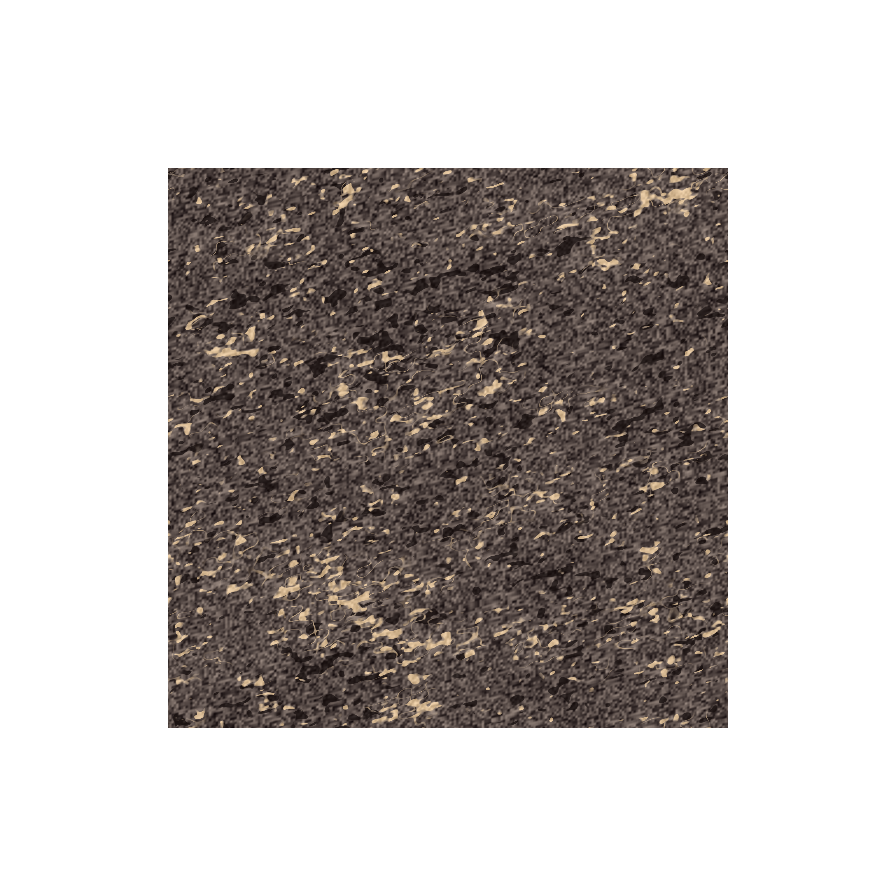
Reproduce this texture procedurally as a WebGL 1 fragment shader.

```glsl
precision highp float;
// A square slab of dark brown polished stone, centred on a white ground.
// Fine grain lies under ragged black and cream flakes, cut from warped value
// noise on a slanted lattice that wraps, so slab and canvas both tile.

uniform vec2 u_resolution;

const vec3 GROUND = vec3(1.0);
const vec3 STONE = vec3(0.335, 0.288, 0.273);
const vec3 GRAIN_TINT = vec3(1.0, 0.94, 0.86);
const vec3 BLACK = vec3(0.125, 0.092, 0.088);
const vec3 TAN = vec3(0.57, 0.50, 0.44);
const vec3 CREAM = vec3(0.88, 0.76, 0.60);

const float SLAB_SIDE = 0.625;      // share of the canvas width
const float SLANT = 0.25;           // rise of the streaks; SLANT * rows is whole
const float GRAIN_CONTRAST = 0.56;
const float WARP = 0.009;
const float CLUSTERING = 0.36;
const vec2 FINE_CELLS = vec2(240.0, 240.0);
const vec2 COARSE_CELLS = vec2(120.0, 168.0);
const vec2 WARP_CELLS = vec2(52.0, 64.0);
const vec2 BLACK_CELLS = vec2(42.0, 76.0);
const vec2 CREAM_CELLS = vec2(54.0, 96.0);
const vec2 STROKE_CELLS = vec2(40.0, 72.0);

float hash(vec3 p) {
  p = fract(p * 0.1031);
  p += dot(p, p.zyx + 31.32);
  return fract((p.x + p.y) * p.z);
}

// Random value of a lattice corner, wrapped along the slanted rows.
float corner(vec2 cell, vec2 cells, float seed) {
  float turn = floor((cell.x + 0.5) / cells.x);
  cell.y += turn * SLANT * cells.y;
  cell -= cells * floor((cell + 0.5) / cells);
  return hash(vec3(cell, seed));
}

float noise(vec2 p, vec2 cells, float seed) {
  vec2 u = vec2(p.x, p.y - SLANT * p.x) * cells;
  vec2 cell = floor(u);
  vec2 f = u - cell;
  f = f * f * (3.0 - 2.0 * f);
  float low = mix(corner(cell, cells, seed),
                  corner(cell + vec2(1.0, 0.0), cells, seed), f.x);
  float high = mix(corner(cell + vec2(0.0, 1.0), cells, seed),
                   corner(cell + vec2(1.0, 1.0), cells, seed), f.x);
  return mix(low, high, f.y);
}

// Two octaves: broad shapes with ragged rims.
float ragged(vec2 p, vec2 cells, float seed) {
  return mix(noise(p, cells, seed), noise(p, cells * 2.0, seed + 1.0), 0.36);
}

// Slow variation that gathers the flakes into drifts.
float cluster(vec2 p, float seed) {
  return 0.55 * noise(p, vec2(7.0, 12.0), seed)
       + 0.45 * noise(p, vec2(22.0, 36.0), seed + 1.0) - 0.5;
}

vec3 stone(vec2 p) {
  // Grain
  float grain = mix(noise(p, FINE_CELLS, 1.0), noise(p, COARSE_CELLS, 2.0), 0.35) - 0.5;
  float creamDrift = cluster(p, 3.0);
  float blackDrift = cluster(p, 6.0);
  float tone = GRAIN_CONTRAST * grain + 0.06 * (creamDrift - blackDrift);
  vec3 color = STONE + GRAIN_TINT * tone;

  // Curl the flakes
  vec2 bend = vec2(noise(p, WARP_CELLS, 9.0), noise(p, WARP_CELLS, 10.0)) - 0.5;
  vec2 q = p + WARP * bend;

  // Black flakes
  float blackField = ragged(q, BLACK_CELLS, 11.0) + CLUSTERING * blackDrift;
  float black = smoothstep(0.70, 0.765, blackField);
  color = mix(color, BLACK + 0.12 * grain, 0.92 * black);

  // Cream flakes and thin curled strokes
  float creamField = ragged(q, CREAM_CELLS, 14.0) + CLUSTERING * creamDrift;
  float flake = smoothstep(0.715, 0.785, creamField);
  float ridge = abs(noise(q, STROKE_CELLS, 17.0) - 0.5);
  float stroke = (1.0 - smoothstep(0.015, 0.055, ridge))
               * smoothstep(0.02, 0.20, creamDrift);
  float shade = smoothstep(0.3, 0.8, noise(p, COARSE_CELLS, 19.0))
              + smoothstep(0.77, 0.87, creamField);
  vec3 cream = mix(TAN, CREAM, min(shade, 1.0)) + 0.25 * grain;
  return mix(color, cream, max(0.92 * flake, 0.7 * stroke));
}

void main() {
  vec2 uv = gl_FragCoord.xy / u_resolution;
  vec2 fromCentre = abs(uv - 0.5);
  float pixel = 1.0 / min(u_resolution.x, u_resolution.y);
  float edge = max(fromCentre.x, fromCentre.y) - 0.5 * SLAB_SIDE;
  float slab = 1.0 - smoothstep(-0.5 * pixel, 0.5 * pixel, edge);
  vec2 p = (uv - 0.5) / SLAB_SIDE + 0.5;
  gl_FragColor = vec4(mix(GROUND, stone(p), slab), 1.0);
}
```
